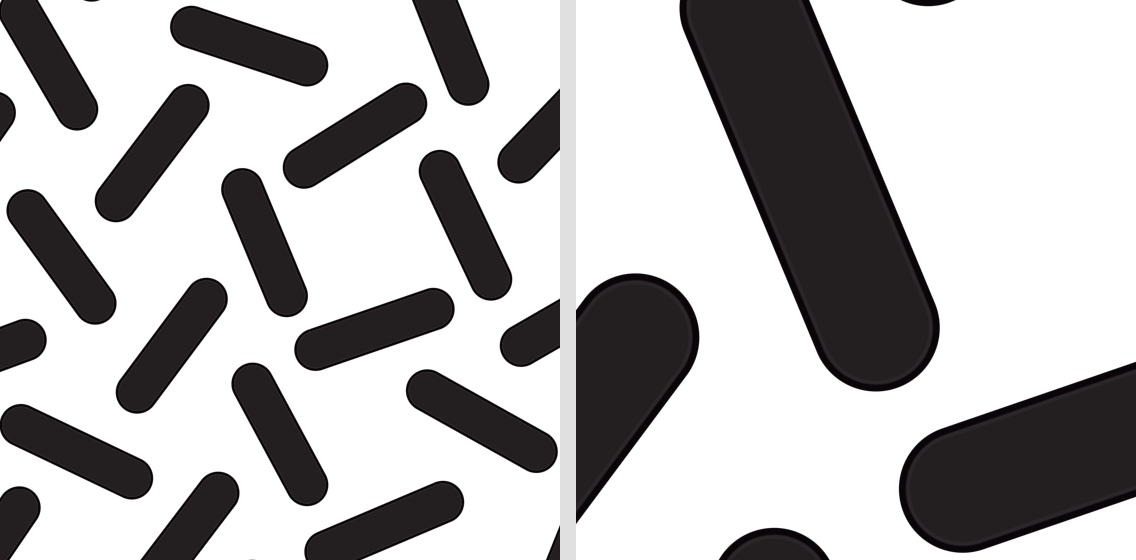
Left, the full canvas; right, a detail of the centre.
This pattern is drawn by a Shadertoy shader. Its source:

```glsl
const float SPACING = 0.252;

vec2 hash2(vec2 p) {
    vec3 q = fract(p.xyx * vec3(0.1031, 0.1030, 0.0973));
    q += dot(q, q.yzx + 33.33);
    return fract((q.xx + q.yz) * q.zy);
}

mat2 rotation(float angle) {
    float c = cos(angle), s = sin(angle);
    return mat2(c, s, -s, c);
}

float cornerSlope(vec2 corner, vec2 offset) {
    return dot(hash2(corner) * 2.0 - 1.0, offset);
}

float gradientNoise(vec2 p) {
    vec2 i = floor(p), f = fract(p);
    vec2 u = f * f * (3.0 - 2.0 * f);
    vec2 e = vec2(1.0, 0.0);
    return mix(mix(cornerSlope(i, f), cornerSlope(i + e, f - e), u.x),
               mix(cornerSlope(i + e.yx, f - e.yx), cornerSlope(i + e.xx, f - e.xx), u.x), u.y);
}

// Capsule centred on the origin, lying along x
float capsule(vec2 p, float halfLength, float radius) {
    p.x -= clamp(p.x, -halfLength, halfLength);
    return length(p) - radius;
}

// One stick per cell; neighbours lie crosswise, so tilted sticks stay apart
float sticks(vec2 p) {
    vec2 home = floor(p / SPACING);
    float nearest = 1.0;
    for (int y = -1; y <= 1; y++)
    for (int x = -1; x <= 1; x++) {
        vec2 cell = home + vec2(x, y);
        vec2 shape = hash2(cell + 71.0);
        vec2 jitter = (hash2(cell + 137.0) - 0.5) * 0.008;
        vec2 drift = 0.035 * vec2(gradientNoise(cell * 0.31 + 20.5),
                                  gradientNoise(cell * 0.31 + 57.2));
        vec2 centre = (cell + 0.5) * SPACING + jitter + drift;

        float crosswise = mod(cell.x + cell.y, 2.0) * 1.5708;
        float angle = crosswise + (shape.x - 0.5) * 1.04;
        vec2 local = rotation(-angle) * (p - centre);
        nearest = min(nearest, capsule(local, mix(0.101, 0.114, shape.y), 0.038));
    }
    return nearest;
}

void mainImage(out vec4 fragColor, in vec2 fragCoord) {
    vec2 uv = fragCoord / iResolution.y;
    float pixel = 1.0 / iResolution.y;
    float d = sticks(rotation(0.72) * uv + vec2(3.17, 2.41));

    // Charcoal body with a faint lighter band inside a thin dark rim
    vec3 ink = vec3(0.137, 0.122, 0.127);
    float band = smoothstep(-0.0070, -0.0058, d);
    float rim = smoothstep(-0.0048, -0.0034, d);
    ink = mix(ink, vec3(0.170, 0.150, 0.160), band);
    ink = mix(ink, vec3(0.040, 0.020, 0.030), rim);

    float paper = smoothstep(-0.8 * pixel, 0.8 * pixel, d);
    fragColor = vec4(mix(ink, vec3(1.0), paper), 1.0);
}
```
